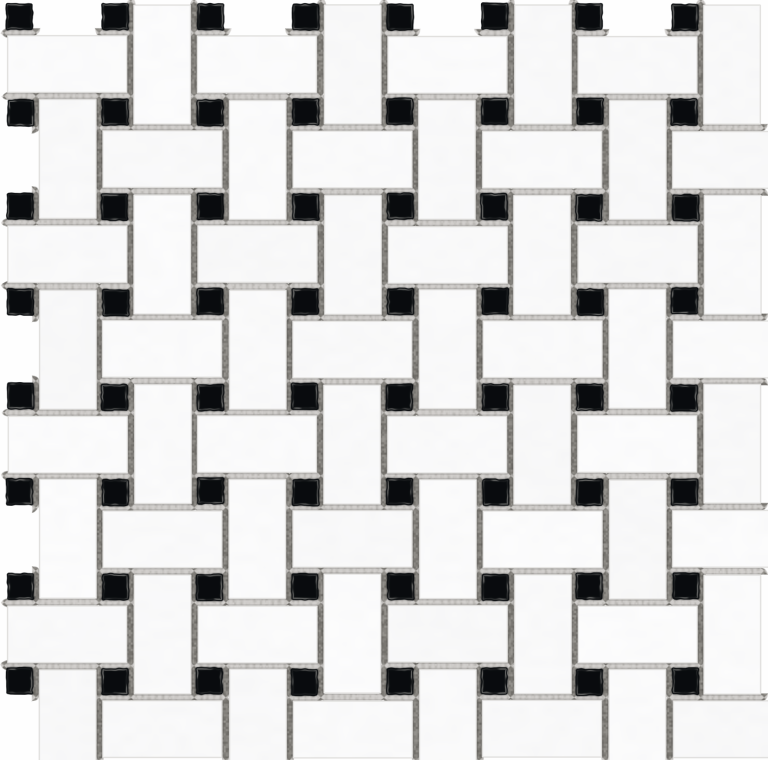
Give the GLSL for this pattern, as a WebGL 2 fragment shader.

```glsl
#version 300 es
precision highp float;

uniform vec2 u_resolution;
out vec4 fragColor;

const vec2 CELLS_ON_CANVAS = vec2(8.084, 8.006);
const vec2 FIRST_DOT = vec2(0.21, 0.18);
const float CELL_COUNT = 8.0;
const vec2 TILE_HALF = vec2(0.633, 0.305);
const float DOT_HALF = 0.143;
const float FAR = 10.0;

const vec3 BACKDROP = vec3(0.995);
const vec3 TILE_WHITE = vec3(0.978, 0.978, 0.980);
const vec3 TILE_EDGE = vec3(0.85, 0.845, 0.835);
const vec3 DOT_BLACK = vec3(0.035, 0.045, 0.055);
const vec3 DOT_RIM = vec3(0.50, 0.50, 0.49);
const vec3 GROUT_PALE = vec3(0.82, 0.81, 0.80);
const vec3 GROUT_MID = vec3(0.64, 0.63, 0.61);
const vec3 GROUT_DARK = vec3(0.43, 0.42, 0.40);

float hash(vec2 p) {
  p = fract(p * vec2(0.1031, 0.1137));
  p += dot(p, p.yx + 33.33);
  return fract((p.x + p.y) * p.x * 17.0);
}

float noise(vec2 p) {
  vec2 i = floor(p), f = fract(p);
  f = f * f * (3.0 - 2.0 * f);
  return mix(mix(hash(i), hash(i + vec2(1, 0)), f.x),
             mix(hash(i + vec2(0, 1)), hash(i + vec2(1, 1)), f.x), f.y);
}

float roundedBox(vec2 p, vec2 halfSize, float radius) {
  vec2 d = abs(p) - halfSize + radius;
  return length(max(d, 0.0)) + min(max(d.x, d.y), 0.0) - radius;
}

vec2 jitter(vec2 id, float amount) {
  return (vec2(hash(id + 41.0), hash(id + 73.0)) - 0.5) * amount;
}

// Tile direction alternates like a checkerboard
float tileDistance(vec2 p, vec2 cell) {
  bool upright = mod(cell.x + cell.y, 2.0) > 0.5;
  vec2 halfSize = upright ? TILE_HALF.yx : TILE_HALF;
  return roundedBox(p - cell - 0.5 - jitter(cell, 0.012), halfSize, 0.012);
}

float dotDistance(vec2 p, vec2 cell) {
  float wobble = (noise(p * 22.0) - 0.5) * 0.012;
  vec2 centre = cell + jitter(cell + 120.0, 0.022);
  return roundedBox(p - centre, vec2(DOT_HALF), 0.022) + wobble;
}

// Keeps the two smallest distances
vec2 nearestTwo(vec2 nearest, float d) {
  return vec2(min(nearest.x, d), min(nearest.y, max(nearest.x, d)));
}

float coverage(float d, float soft) {
  return 1.0 - smoothstep(-soft, soft, d);
}

vec3 groutColour(vec2 p, float gap) {
  vec2 strip = abs(abs(fract(p) - 0.5) - 0.333);
  float upright = smoothstep(-0.015, 0.015, strip.y - strip.x);
  float grain = noise(p * 45.0);
  float thread = 0.5 + 0.5 * sin(p.x * 92.0 + 3.0 * noise(p * 6.0));
  vec3 level = mix(GROUT_PALE, GROUT_MID, 0.55 * thread * grain);
  vec3 plumb = mix(GROUT_DARK, GROUT_MID, 0.8 * grain);
  float shade = mix(0.84, 1.0, smoothstep(0.0, 0.022, gap));
  return mix(level, plumb, upright) * shade;
}

vec3 tileColour(vec2 p, vec2 id, float d) {
  float tone = (hash(id + 7.0) - 0.5) * 0.014;
  float mottle = (noise(p * vec2(7.0, 10.0) + id * 5.0) - 0.5) * 0.010;
  return mix(TILE_WHITE + tone + mottle, TILE_EDGE, smoothstep(-0.022, 0.0, d));
}

vec3 dotColour(vec2 p, float d) {
  float rim = exp(-pow((d + 0.020) / 0.009, 2.0));
  float glint = smoothstep(0.35, 0.85, noise(p * 13.0 + 9.0));
  return mix(DOT_BLACK, DOT_RIM, rim * (0.12 + 0.6 * glint));
}

void main() {
  vec2 uv = gl_FragCoord.xy / u_resolution;
  vec2 p = vec2(uv.x, 1.0 - uv.y) * CELLS_ON_CANVAS - FIRST_DOT;
  float soft = max(0.7 * CELLS_ON_CANVAS.x / u_resolution.x, 0.009);

  // Nearby pieces inside the sheet
  vec2 nearest = vec2(FAR), tileId = vec2(0.0);
  float tile = FAR, spot = FAR;
  for (int y = -1; y <= 1; y++) {
    for (int x = -1; x <= 1; x++) {
      vec2 cell = floor(p) + vec2(x, y);
      if (min(cell.x, cell.y) < 0.0 || max(cell.x, cell.y) >= CELL_COUNT) continue;
      float t = tileDistance(p, cell);
      float s = dotDistance(p, cell);
      if (t < tile) { tile = t; tileId = cell; }
      spot = min(spot, s);
      nearest = nearestTwo(nearestTwo(nearest, t), s);
    }
  }

  // Grout shows only between neighbouring pieces
  float joint = 1.0 - smoothstep(0.062, 0.082, nearest.y);
  vec3 colour = mix(BACKDROP, groutColour(p, nearest.x), joint);
  colour = mix(colour, tileColour(p, tileId, tile), coverage(tile, soft));
  colour = mix(colour, dotColour(p, spot), coverage(spot, soft));
  fragColor = vec4(colour, 1.0);
}
```
